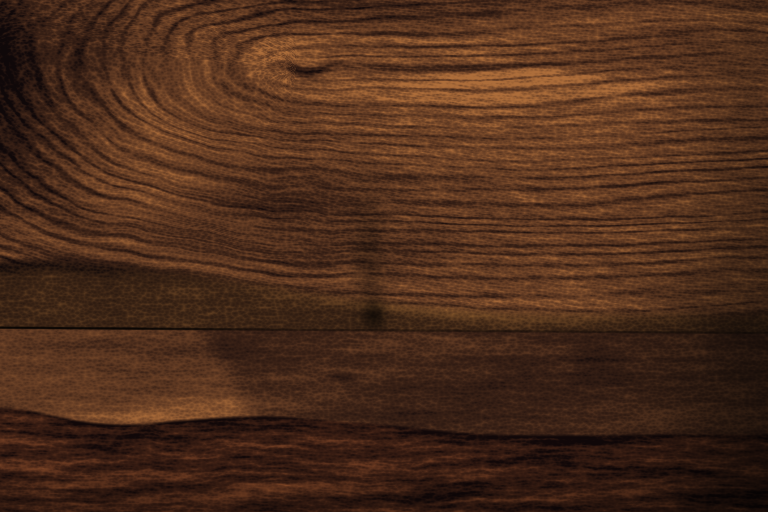
This texture is drawn by a WebGL 1 fragment shader. Its source:

```glsl
precision highp float;
uniform vec2 u_resolution;

const vec2 KNOT = vec2(0.566, 0.879);
const float RING_SQUASH = 0.55;
const float RING_FREQ = 290.0;
const float RING_DEPTH = 0.17;
const float FIBRE_DEPTH = 0.42;
const float SPECK_DEPTH = 0.2;
const vec3 CHAR = vec3(0.06, 0.03, 0.035);
const vec3 UMBER = vec3(0.21, 0.12, 0.08);
const vec3 WALNUT = vec3(0.39, 0.235, 0.14);
const vec3 HONEY = vec3(0.68, 0.43, 0.23);

vec2 hash2(vec2 p) {
  vec3 h = fract(p.xyx * vec3(0.1031, 0.103, 0.0973));
  h += dot(h, h.yzx + 33.33);
  return fract((h.xx + h.yz) * h.zy);
}

// Distance to the nearest scattered cell centre
float cells(vec2 p) {
  vec2 base = floor(p);
  float nearest = 2.0;
  for (int j = -1; j <= 1; j++) {
    for (int i = -1; i <= 1; i++) {
      vec2 cell = base + vec2(float(i), float(j));
      nearest = min(nearest, distance(p, cell + hash2(cell)));
    }
  }
  return nearest;
}

// Layered sines, roughly -1 to 1
float waves(vec2 p) {
  float sum = 0.0;
  float amp = 0.55;
  for (int i = 0; i < 4; i++) {
    sum += amp * sin(p.x + 1.6 * sin(p.y)) * cos(p.y * 0.8 + 0.7);
    p = mat2(0.8, 0.6, -0.6, 0.8) * p * 1.9 + 2.3;
    amp *= 0.55;
  }
  return sum;
}

float blob(vec2 p, vec2 centre, vec2 radius) {
  vec2 q = (p - centre) / radius;
  return exp(-dot(q, q));
}

// Fine streaks; x runs along the grain, y across it
float fibres(vec2 g) {
  float coarse = cells(g * vec2(11.0, 80.0));
  float fine = cells(g * vec2(38.0, 165.0) + 17.0);
  return 0.5 * coarse + 0.5 * fine - 0.47;
}

vec3 woodColour(float tone) {
  vec3 c = mix(CHAR, UMBER, smoothstep(0.0, 0.36, tone));
  c = mix(c, WALNUT, smoothstep(0.3, 0.64, tone));
  return mix(c, HONEY, smoothstep(0.56, 1.0, tone));
}

// Rings wrap the knot on the left and run straight to the right
float upperTone(vec2 p) {
  vec2 q = p - KNOT;
  float bend = 1.0 - 0.7 * smoothstep(-0.1, 0.3, q.x);
  q += 0.026 * bend * vec2(waves(p * vec2(6.0, 8.0)), waves(p * vec2(5.0, 9.0) + 3.0));
  q.y += 0.012 * sin(p.x * 5.0 + p.y * 4.0);
  float left = min(q.x, 0.0) * RING_SQUASH;
  float across = length(vec2(left, q.y));
  float along = max(q.x, 0.0) + 0.4 * atan(left, abs(q.y) + 0.001) + 4.0 * q.y;

  float drift = waves(vec2(along * 2.0, across * 30.0));
  float ring = sin(across * RING_FREQ + 4.0 * drift + 2.0 * sin(across * 37.0));
  float broad = waves(vec2(along * 1.5 + 4.0, across * 50.0));
  float patchy = 0.6 + 0.55 * waves(p * vec2(5.0, 13.0) + 7.0);
  float tone = 0.57 + FIBRE_DEPTH * fibres(vec2(along, across));
  tone -= RING_DEPTH * max(patchy, 0.1) * (2.0 * pow(0.5 + 0.5 * ring, 4.0) - 0.5);
  tone += 0.11 * broad + 0.07 * waves(p * vec2(4.0, 7.0));

  // Broad light and shade
  tone += 0.15 * blob(p, vec2(1.05, 0.78), vec2(0.42, 0.18));
  tone += 0.14 * blob(p, vec2(0.3, 0.74), vec2(0.15, 0.15));
  tone -= 0.5 * blob(p, vec2(-0.02, 0.9), vec2(0.11, 0.15));
  tone -= 0.2 * blob(p, vec2(0.2, 0.93), vec2(0.08, 0.1));
  tone -= 0.2 * blob(p, vec2(0.02, 0.68), vec2(0.15, 0.14));
  tone -= 0.2 * blob(p, vec2(0.54, 0.6), vec2(0.17, 0.045));
  tone -= 0.1 * blob(p, vec2(0.75, 0.98), vec2(0.3, 0.04));

  // Knot eye and the bright flame beside it
  tone += 0.2 * blob(p, KNOT, vec2(0.1, 0.03));
  tone -= 0.5 * blob(q, vec2(0.02, 0.006 * sin(p.x * 60.0)), vec2(0.065, 0.011));
  float flame = blob(p, vec2(0.98, 0.842 + 0.006 * sin(p.x * 14.0)), vec2(0.22, 0.02));
  return tone + 0.2 * smoothstep(0.05, 0.9, flame);
}

void main() {
  vec2 p = gl_FragCoord.xy / u_resolution.y;
  float x = p.x;
  float soft = 1.5 / u_resolution.y;
  float ripple = waves(p * vec2(9.0, 4.0));
  float straight = fibres(p + vec2(0.0, 0.006 * ripple));
  float speck = cells(p * vec2(120.0, 170.0)) - 0.47;

  // Upper plank with its smooth sapwood band
  float bandTop = 0.385 + 0.105 * (1.0 - smoothstep(0.0, 1.1, x)) + 0.005 * ripple;
  float band = 1.0 - smoothstep(-0.014, 0.014, p.y - bandTop);
  float bandTone = 0.4 + 0.2 * straight + 0.06 * ripple;
  bandTone += 0.26 * blob(p, vec2(0.85, bandTop - 0.004), vec2(0.4, 0.016));
  float tone = mix(upperTone(p), bandTone, band);
  tone -= 0.24 * blob(p, vec2(0.1, bandTop - 0.004), vec2(0.3, 0.016));
  tone += SPECK_DEPTH * speck;
  vec3 colour = woodColour(tone) * mix(vec3(1.0), vec3(0.98, 1.04, 0.92), band);

  // Middle plank, lighter left of a slanted boundary
  float seam = 0.36 - 0.007 * x;
  float slant = x - 0.4 - 0.6 * (0.336 - p.y) - 0.012 * ripple;
  float shade = smoothstep(-0.025, 0.035, slant);
  float edge = 0.165 + 0.038 * exp(-x * x * 50.0) - 0.014 * smoothstep(0.7, 1.0, x);
  edge += 0.022 * blob(p, vec2(0.5, p.y), vec2(0.2, 1.0)) + 0.003 * ripple;
  float midTone = mix(0.56, 0.4, shade) + 0.24 * straight + 0.16 * speck;
  midTone += 0.09 * waves(vec2(x * 4.0, p.y * 60.0)) + 0.07 * waves(p * vec2(7.0, 11.0));
  midTone += 0.24 * blob(p, vec2(0.34, edge + 0.015), vec2(0.22, 0.025));
  midTone -= 0.25 * blob(p, vec2(0.67, 0.263), vec2(0.025, 0.006));
  midTone -= 0.12 * blob(p, vec2(1.16, 0.305), vec2(0.04, 0.03));
  colour = mix(colour, woodColour(midTone), 1.0 - smoothstep(-soft, soft, p.y - seam));

  // Charred strip with black wavy streaks
  vec2 bark = vec2(x * 9.0, (p.y + 0.014 * ripple) * 80.0);
  float streak = waves(bark) + 0.6 * waves(bark * vec2(1.3, 2.1) + 5.0);
  float barkTone = 0.33 + 0.24 * streak + 0.4 * straight + 0.14 * speck;
  barkTone -= 0.25 * exp(-abs(p.y - edge) * 60.0);
  barkTone += 0.12 * blob(p, vec2(0.35, 0.04), vec2(0.35, 0.08));
  vec3 barkColour = woodColour(barkTone) * vec3(1.04, 0.93, 0.9);
  colour = mix(colour, barkColour, 1.0 - smoothstep(-0.004, 0.004, p.y - edge));

  // Seam, vertical stain and edge falloff
  float gap = 1.0 - smoothstep(0.0005, 0.001 + soft, abs(p.y - seam));
  colour *= 1.0 - gap * mix(0.85, 0.35, smoothstep(0.25, 0.6, x));
  float stain = 0.27 * blob(p, vec2(0.725 + 0.01 * ripple, 0.48), vec2(0.03, 0.13));
  stain += 0.5 * blob(p, vec2(0.732, 0.382), vec2(0.02, 0.026));
  colour *= 1.0 - stain * smoothstep(seam - 0.01, seam + 0.01, p.y);
  colour *= 1.0 - 0.42 * smoothstep(1.05, 1.55, x) * (1.0 - smoothstep(0.2, 0.85, p.y));
  colour *= 1.0 - 0.2 * smoothstep(1.25, 1.5, x);
  colour *= 1.0 - 0.2 * smoothstep(0.12, 0.0, p.y);
  gl_FragColor = vec4(colour, 1.0);
}
```
